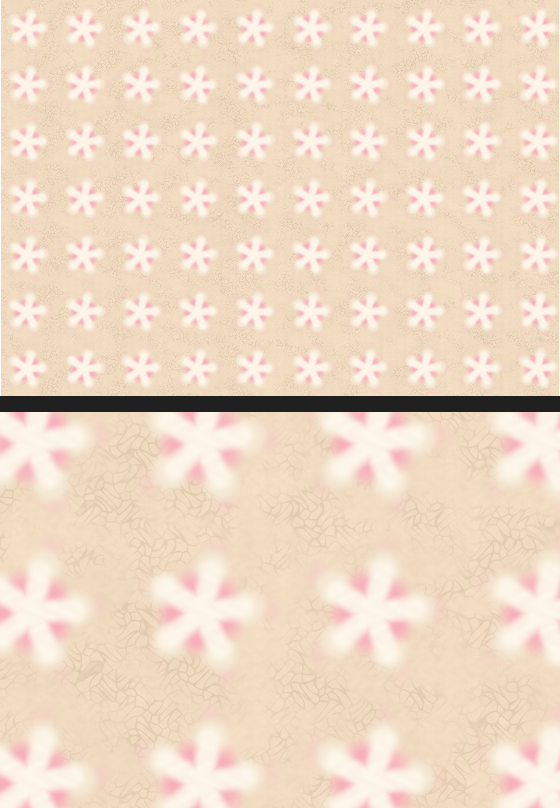
Top: the whole. Bottom: its middle third, enlarged.
Give the GLSL for this pattern, as a Shadertoy shader.

```glsl
// Soft five-petalled cream blossoms with pink hearts in a grid on wrinkled tan paper.

const float PITCH = 0.1432;                  // cell size, in canvas heights
const vec2 FIRST_CENTER = vec2(0.0690, 0.0720); // from the upper left corner
const float EDGE_WIDTH = 0.0022;             // pale strip at both sides
const int PETALS = 5;
const float TAU = 6.2831853;
const float FIRST_ANGLE = 1.344;             // direction of the upper petal
const float ANGLE_JITTER = 0.07;
const float PETAL_REACH = 0.235;             // flower lengths are in cells
const vec2 PETAL_SIZE = vec2(0.155, 0.125);
const float RAY_LENGTH = 0.245;
const float RAY_WIDTH = 0.066;
const float BLUSH_REACH = 0.165;
const float FRINGE_REACH = 0.385;
const float GRAIN_SCALE = 115.0;             // paper wrinkles per canvas height

const vec3 PAPER = vec3(0.938, 0.852, 0.750);
const vec3 CREAM = vec3(0.962, 0.917, 0.835);
const vec3 WHITE = vec3(0.992, 0.965, 0.918);
const vec3 PINK = vec3(0.970, 0.690, 0.735);
const vec3 FRINGE = vec3(0.965, 0.800, 0.770);

vec2 hash2(vec2 p) {
    vec2 s = vec2(dot(p, vec2(127.1, 311.7)), dot(p, vec2(269.5, 183.3)));
    return fract(sin(s) * 43758.5);
}

// Gap between the two nearest cell points: near zero along the creases
float creaseGap(vec2 p) {
    vec2 cell = floor(p), f = fract(p);
    float nearest = 4.0, second = 4.0;
    for (int y = -1; y <= 1; y++) {
        for (int x = -1; x <= 1; x++) {
            vec2 o = vec2(x, y);
            float d = length(o + hash2(cell + o) - f);
            second = min(second, max(nearest, d));
            nearest = min(nearest, d);
        }
    }
    return second - nearest;
}

float layeredSines(vec2 p) {
    float sum = 0.0, amp = 0.5;
    for (int i = 0; i < 4; i++) {
        sum += amp * sin(p.x + 1.7 * sin(p.y)) * sin(p.y + 1.3 * sin(p.x * 0.8));
        p = mat2(1.6, 1.2, -1.2, 1.6) * p + 2.3;
        amp *= 0.55;
    }
    return sum;
}

vec3 paper(vec2 uv) {
    float mottling = layeredSines(uv * 28.0);
    vec2 warped = uv * GRAIN_SCALE + 0.5 * sin(uv.yx * 190.0);
    float crease = 1.0 - smoothstep(0.0, 0.28, creaseGap(warped));
    float patches = smoothstep(-0.35, 0.55, layeredSines(uv * 41.0 + 7.0));
    float fiber = layeredSines(uv * 310.0);
    float shade = 0.012 * mottling + 0.014 * fiber - 0.060 * crease * patches;
    return PAPER + shade * vec3(1.0, 1.05, 1.1) + 0.006;
}

float softSpot(vec2 p, float radius) {
    return 1.0 - smoothstep(0.0, radius, length(p));
}

vec3 addFlower(vec3 color, vec2 p, vec2 cell) {
    float turn = FIRST_ANGLE + ANGLE_JITTER * (hash2(cell).x - 0.5);
    float body = 1.0 - smoothstep(0.15, 0.26, length(p));
    float rays = 1.0 - smoothstep(0.03, 0.125, length(p));
    float blush = 0.0, fringe = 0.0;
    for (int k = 0; k < PETALS; k++) {
        float angle = turn + TAU * float(k) / float(PETALS);
        vec2 dir = vec2(cos(angle), sin(angle));
        vec2 q = vec2(dot(p, dir), dot(p, vec2(-dir.y, dir.x)));
        vec2 vary = hash2(cell * 7.0 + float(k) * 3.1) - 0.5;

        // Feathered petal with a pink rim beyond its tip
        float reach = PETAL_REACH + 0.02 * vary.x;
        float petal = length((q - vec2(reach, 0.0)) / PETAL_SIZE);
        body = max(body, 1.0 - smoothstep(0.55, 1.12, petal));
        vec2 rim = q - vec2(FRINGE_REACH, 0.07 * vary.y);
        fringe = max(fringe, (0.6 + 0.6 * vary.x) * softSpot(rim, 0.11));

        // Pale brush stroke from the heart, slightly bowed
        float along = clamp(q.x, 0.0, RAY_LENGTH + 0.03 * vary.y);
        float bow = 0.10 * vary.x * along;
        float stroke = length(q - vec2(along, bow));
        rays = max(rays, 1.0 - smoothstep(0.45, 1.45, stroke / RAY_WIDTH));

        // Blush in the notch after this petal
        float notch = angle + 0.5 * TAU / float(PETALS);
        vec2 spot = BLUSH_REACH * vec2(cos(notch), sin(notch));
        blush = max(blush, (1.0 + 0.3 * vary.y) * softSpot(p - spot, 0.13));
    }
    float streaks = 0.92 + 0.08 * sin(p.x * 42.0 + 3.0 * sin(p.y * 31.0));
    color = mix(color, FRINGE, 0.75 * fringe);
    color = mix(color, CREAM, 0.95 * body);
    color = mix(color, PINK, clamp(blush, 0.0, 1.0));
    return mix(color, WHITE, rays * streaks);
}

void mainImage(out vec4 fragColor, in vec2 fragCoord) {
    vec2 uv = fragCoord / iResolution.y;
    float width = iResolution.x / iResolution.y;
    vec2 grid = (vec2(uv.x, 1.0 - uv.y) - FIRST_CENTER) / PITCH;
    vec2 cell = floor(grid + 0.5);
    vec2 local = (grid - cell) * vec2(1.0, -1.0);

    vec3 color = addFlower(paper(uv), local, cell);

    float sideDistance = min(uv.x, width - uv.x);
    float pixel = 1.0 / iResolution.y;
    float edge = 1.0 - smoothstep(-0.5 * pixel, 0.5 * pixel, sideDistance - EDGE_WIDTH);
    fragColor = vec4(mix(color, vec3(1.0), edge), 1.0);
}
```
